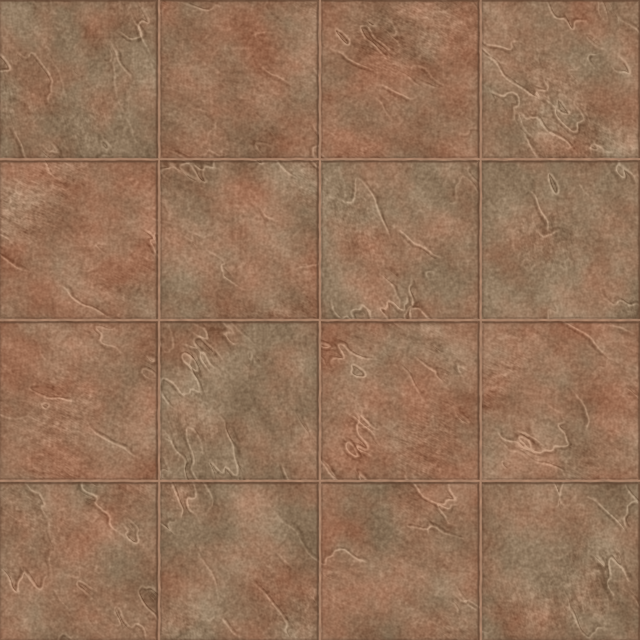
Reproduce this texture procedurally as a Shadertoy shader.

```glsl
// Four by four brown slate-look floor tiles with narrow tan joints.
// Each tile offsets gradient noise by its own seed to make clouds, rust stains,
// diagonal cleft relief and thin ledge lines; joints are distances to a grid.

const float TILES = 3.98;          // tiles across the canvas, grid centred
const float JOINT = 0.0065;        // half width of a joint, in tiles
const float WOBBLE = 0.005;        // unevenness of the tile edges
const float LEDGE_WIDTH = 0.0075;  // half width of a ledge line, in tiles
const int LEDGES = 3;              // ledge families per tile
const float CLEFT_ANGLE = -0.82;   // main direction of the cleft, radians
const float GRAIN = 0.40;          // strength of the fine speckle
const vec2 LIGHT = vec2(-0.6, 0.8);

const vec3 DARK_UMBER = vec3(0.47, 0.34, 0.25);
const vec3 CLAY = vec3(0.585, 0.452, 0.352);
const vec3 PALE_SAND = vec3(0.71, 0.575, 0.47);
const vec3 RUST_SHIFT = vec3(0.035, -0.015, -0.018);
const vec3 JOINT_TAN = vec3(0.66, 0.51, 0.41);
const vec3 JOINT_SHADE = vec3(0.36, 0.25, 0.18);

vec2 hash2(vec2 p) {
    vec3 q = fract(p.xyx * vec3(0.1031, 0.1030, 0.0973));
    q += dot(q, q.yzx + 33.33);
    return fract((q.xx + q.yz) * q.zy);
}

float corner(vec2 cell, vec2 offset) {
    return dot(hash2(cell) * 2.0 - 1.0, offset);
}

// Gradient noise, about -0.7 to 0.7
float noise(vec2 p) {
    vec2 i = floor(p), f = p - i;
    vec2 u = f * f * f * (f * (f * 6.0 - 15.0) + 10.0);
    vec2 e = vec2(1.0, 0.0);
    return mix(mix(corner(i, f), corner(i + e, f - e), u.x),
               mix(corner(i + e.yx, f - e.yx), corner(i + 1.0, f - 1.0), u.x), u.y);
}

float fbm(vec2 p) {
    float sum = 0.0, amp = 0.6;
    for (int i = 0; i < 4; i++) {
        sum += amp * noise(p);
        p = mat2(1.6, 1.2, -1.2, 1.6) * p + 7.3;
        amp *= 0.52;
    }
    return sum;
}

// Coordinates along and across the cleft
vec2 cleft(vec2 p, float angle) {
    float c = cos(angle), s = sin(angle);
    return vec2(c * p.x + s * p.y, c * p.y - s * p.x);
}

float ledgeField(vec2 p, float angle) {
    return fbm(cleft(p, angle) * vec2(0.9, 2.1));
}

// Lit crest minus the shadow beside it, fading in and out along its length
float ledge(vec2 p, float angle) {
    const float E = 0.008;
    float n = ledgeField(p, angle);
    vec2 slope = vec2(ledgeField(p + vec2(E, 0.0), angle),
                      ledgeField(p + vec2(0.0, E), angle)) - n;
    float d = n * E / max(length(slope), 0.35 * E);
    float crest = exp(-pow(d / LEDGE_WIDTH, 2.0));
    float shade = exp(-pow((d - 2.2 * LEDGE_WIDTH) / (1.4 * LEDGE_WIDTH), 2.0));
    float present = smoothstep(0.02, 0.3, noise(p * 2.3 + 5.7));
    return present * (crest - 0.6 * shade);
}

float reliefHeight(vec2 p, float angle) {
    return fbm(cleft(p, angle) * vec2(5.0, 11.0));
}

vec3 stone(vec2 p, vec2 id) {
    vec2 seed = hash2(id + 11.0);
    vec2 q = p + seed * 37.0;
    float angle = CLEFT_ANGLE + (seed.x - 0.5) * 0.5;

    // Clouds, diagonal streaks and speckle
    float tone = 0.49 + (seed.y - 0.5) * 0.16;
    tone += 0.75 * fbm(q * 2.2) + 0.5 * fbm(cleft(q, angle) * vec2(2.0, 6.0) + 3.1);
    tone += GRAIN * (noise(q * 34.0) + 0.8 * noise(q * 61.0 + 9.0));

    // Cleft relief, stronger in rough patches
    float rough = smoothstep(0.0, 0.35, noise(q * 1.7 + 21.0));
    float lit = reliefHeight(q, angle) - reliefHeight(q + LIGHT * 0.012, angle);
    tone += lit * (0.8 + 2.0 * rough);

    for (int i = 0; i < LEDGES; i++) {
        float k = float(i);
        tone += 0.55 * ledge(q + k * 13.7, angle + 0.2 * (k - 1.0));
    }

    tone = clamp(tone, -0.15, 1.2);
    vec3 color = tone < 0.5 ? mix(DARK_UMBER, CLAY, tone * 2.0)
                            : mix(CLAY, PALE_SAND, tone * 2.0 - 1.0);
    float rust = clamp(3.0 * fbm(q * 2.6 + 17.0) + seed.x - 0.5, -0.8, 1.0);
    return color + RUST_SHIFT * rust;
}

void mainImage(out vec4 fragColor, in vec2 fragCoord) {
    vec2 p = (fragCoord / iResolution.y - 0.5) * TILES;
    float aa = 0.8 * TILES / iResolution.y;
    vec3 color = stone(p, floor(p));

    // Signed distances to the vertical and horizontal joints
    vec2 s = p - round(p) + WOBBLE * vec2(noise(p.yx * 11.0), noise(p * 11.0 + 40.0));
    float edge = min(abs(s.x), abs(s.y));

    // Worn rim with pale chips, then a shadow mostly on one side of the joint
    color *= 1.0 - 0.10 * exp(-edge / 0.025);
    float chips = smoothstep(0.1, 0.4, noise(p * 23.0)) * exp(-edge / 0.016);
    color = mix(color, PALE_SAND, 0.7 * chips);
    vec2 below = exp(-pow((s + 0.014) / 0.008, vec2(2.0)) * step(s, vec2(0.0)) - 9.0 * step(0.0, s));
    vec2 above = exp(-pow(abs(s - 0.013) / 0.006, vec2(2.0)));
    float shade = max(max(below.x, below.y) * 0.65, max(above.x, above.y) * 0.25);
    color = mix(color, JOINT_SHADE, shade);

    // Joint filling with uneven tone
    vec3 filling = JOINT_TAN * (1.0 + 0.18 * noise(p * 19.0 + 4.0));
    color = mix(color, filling, 1.0 - smoothstep(JOINT - aa, JOINT + aa, edge));
    fragColor = vec4(clamp(color, 0.0, 1.0), 1.0);
}
```
